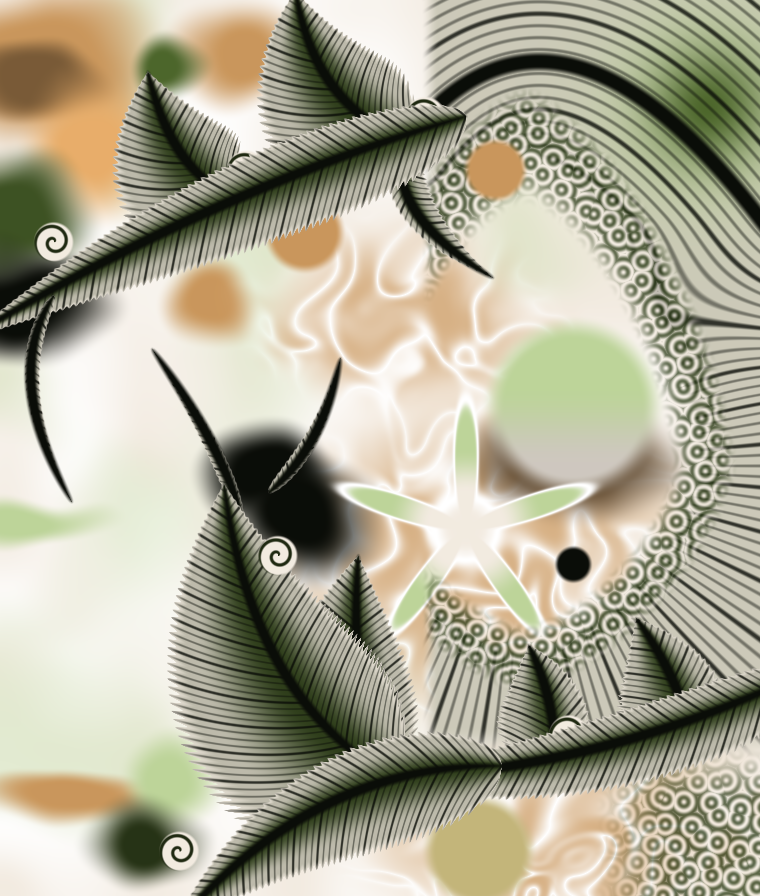
Reproduce this background procedurally as a Shadertoy shader.

```glsl
#define RIB_DENSITY 1.15
#define STEM_WIDTH 1.2
#define CREAM vec3(0.95, 0.92, 0.88)
#define SILVER vec3(0.74, 0.73, 0.67)
#define GREEN vec3(0.3, 0.4, 0.17)
#define INK vec3(0.04, 0.05, 0.03)
#define TAN vec3(0.79, 0.59, 0.36)
#define MINT vec3(0.74, 0.83, 0.6)

vec3 col;
vec2 p, q; // plain and warped position, 100 units high

vec2 hash2(vec2 s) {
    vec3 h = fract(s.xyx * vec3(0.1031, 0.103, 0.0973));
    h += dot(h, h.yzx + 33.33);
    return fract((h.xx + h.yz) * h.zy);
}

float noise(vec2 s) {
    vec2 i = floor(s), f = fract(s), u = f * f * (3.0 - 2.0 * f), e = vec2(1, 0);
    return mix(mix(hash2(i).x, hash2(i + e).x, u.x),
               mix(hash2(i + e.yx).x, hash2(i + e.xx).x, u.x), u.y);
}

float cells(vec2 s) {
    float d = 2.0;
    for (int k = 0; k < 9; k++) {
        vec2 g = floor(s) + vec2(k % 3 - 1, k / 3 - 1);
        d = min(d, length(g + hash2(g) - s));
    }
    return d;
}

// Parameter and signed distance (left is positive) of a quadratic curve
vec2 nearest(vec2 a, vec2 b, vec2 c) {
    vec2 v = 2.0 * (b - a), k = a - b - b + c, r, g;
    float t = 0.0, best = 1e9;
    for (int i = 0; i < 9; i++) {
        float s = float(i) / 8.0;
        r = a + s * (v + s * k) - p;
        if (dot(r, r) < best) { best = dot(r, r); t = s; }
    }
    for (int i = 0; i < 4; i++) {
        r = a + t * (v + t * k) - p;
        g = v + 2.0 * t * k;
        float gg = dot(g, g);
        t = clamp(t - dot(r, g) / max(gg + 2.0 * dot(r, k), 0.3 * gg), 0.0, 1.0);
    }
    r = a + t * (v + t * k) - p;
    g = v + 2.0 * t * k;
    return vec2(t, length(r) * (g.x * r.y > g.y * r.x ? -1.0 : 1.0));
}

void haze(vec4 e, vec3 tint) {
    col = mix(col, tint, 1.0 - smoothstep(0.5, 1.5, length((q - e.xy) / e.zw)));
}

void disc(vec3 c, vec3 tint) {
    col = mix(col, tint, 1.0 - smoothstep(0.8, 1.1, length(p - c.xy) / c.z));
}

float ribs(float s) {
    vec2 w = abs(fract(vec2(s, s / 4.0)) - 0.5);
    return max(0.45 * smoothstep(0.26, 0.48, w.x), 0.8 * smoothstep(0.42, 0.49, w.y));
}

// Ribbed leaf along a dark stem: root and bend, tip and width
void leaf(vec4 base, vec3 tip) {
    vec2 n = nearest(base.xy, base.zw, tip.xy);
    float d = abs(n.y), px = 100.0 / iResolution.y;
    float s = (n.x * length(tip.xy - base.xy) - 0.75 * d) * RIB_DENSITY;
    float w = tip.z * (n.y > 0.0 ? 2.6 : 1.7) * sqrt(n.x) * (1.0 - n.x);
    w *= 1.0 + 0.05 * cos(6.2832 * s);
    float h = d / max(w, 0.01);
    vec3 body = mix(GREEN * 0.6, SILVER, smoothstep(0.05, 0.75, h));
    body = mix(body, INK, ribs(s));
    body = mix(body, CREAM, 0.6 * smoothstep(0.85, 1.0, h));
    col = mix(col, body, 1.0 - smoothstep(-px, px, d - w));
    float stem = STEM_WIDTH * sqrt(n.x * (1.0 - n.x));
    col = mix(col, INK, 1.0 - smoothstep(stem - 0.3, stem + 0.3, d));
}

void curl(vec2 o) {
    o = p - o;
    float r = length(o) / 2.2;
    float wind = abs(fract(r * 1.6 - atan(o.y, o.x) / 6.2832) - 0.5);
    vec3 shell = mix(CREAM, GREEN * 0.4, smoothstep(0.28, 0.45, wind));
    col = mix(col, shell, 1.0 - smoothstep(0.9, 1.05, r));
}

void fan(vec4 base, vec3 tip) {
    leaf(base, tip);
    curl(base.xy + vec2(1.5, 3));
}

// Soft light, pockets and star of the hollow
void backdrop() {
    col = mix(CREAM, vec3(1), noise(q * 0.12));
    col = mix(col, MINT, 0.4 * smoothstep(0.5, 0.9, noise(q * 0.07)));
    haze(vec4(5, 93, 11, 7), TAN);
    haze(vec4(4, 91, 6, 3), TAN * 0.6);
    haze(vec4(10, 84, 6, 6), TAN * 1.15);
    haze(vec4(27, 94, 6, 5), TAN);
    haze(vec4(19, 92, 3, 3), GREEN);
    haze(vec4(1, 76, 7, 6), GREEN * 0.8);
    haze(vec4(2, 66, 9, 5), INK);
    haze(vec4(24, 66, 4, 4), TAN);
    haze(vec4(2, 42, 8, 2), MINT);
    haze(vec4(8, 11, 8, 2), TAN);
    haze(vec4(19, 13, 4, 4), MINT);
    haze(vec4(16, 6, 5, 4), GREEN * 0.5);
    float vein = 1.0 - abs(2.0 * noise(q * 0.24 + 2.0 * noise(q * 0.2)) - 1.0);
    vec3 web = mix(TAN, vec3(1), 0.25 + 0.75 * vein * vein);
    haze(vec4(54, 38, 19, 14), web);
    haze(vec4(45, 64, 14, 8), web);
    haze(vec4(66, 6, 20, 10), web);
    haze(vec4(63, 48, 10, 5), TAN * 0.45);
    disc(vec3(64, 54.5, 9.5), mix(CREAM * 0.85, MINT, smoothstep(48.0, 57.0, p.y)));
    haze(vec4(30, 47, 6, 4), INK);
    haze(vec4(34, 42, 6, 6), INK);
    vec2 s = p - vec2(52, 41);
    float lobe = 0.5 + 0.5 * sin(5.0 * atan(s.y, s.x));
    float r = length(s), edge = r - 3.5 - 11.0 * pow(lobe, 5.0);
    col = mix(col, mix(CREAM, MINT, smoothstep(4.0, 9.0, r)), 1.0 - smoothstep(-1.0, 0.4, edge));
    col = mix(col, vec3(1), exp(-edge * edge));
    disc(vec3(64, 37, 2), INK);
}

// Great plume: parallel ribs above, radial ribs at the right, crumbs on its rim
void plume() {
    vec2 n = nearest(vec2(45, 84), vec2(65, 110), vec2(94, 62)), o = p - vec2(58.6, 48);
    vec2 f = pow(abs(o) / vec2(19.5, o.y > 0.0 ? 35 : 21), vec2(1.5));
    float ring = f.x + f.y;
    float s = mix(22.0 - 22.0 * atan(o.y, o.x), -0.75 * n.y, smoothstep(52.0, 76.0, p.y));
    float glow = exp(-dot(p - vec2(79, 88), p - vec2(79, 88)) / 120.0);
    vec3 body = mix(SILVER * 1.08, mix(MINT, GREEN, glow * glow), glow);
    body = mix(body, INK, max(ribs(s), 1.0 - smoothstep(0.5, 1.3, abs(n.y))));
    float extent = smoothstep(47.0, 49.0, p.x) * smoothstep(15.0, 19.0, p.y);
    col = mix(col, body, extent * smoothstep(0.98, 1.06, ring));
    vec3 crumb = mix(GREEN * 0.6, CREAM, 0.5 + 0.5 * cos(cells(p * 0.42) * 15.0));
    float rim = extent * (1.0 - smoothstep(0.1, 0.3, abs(ring - 1.05)));
    float corner = smoothstep(66.0, 76.0, p.x) * (1.0 - smoothstep(10.0, 17.0, p.y));
    col = mix(col, crumb, 0.75 * max(rim, corner));
}

void mainImage(out vec4 fragColor, in vec2 fragCoord) {
    p = 100.0 * fragCoord / iResolution.y;
    q = p + 2.4 * (vec2(noise(p * 0.16), noise(p.yx * 0.16)) - 0.5);
    backdrop();
    plume();
    disc(vec3(55.3, 81, 3.4), TAN);
    disc(vec3(34, 74, 4.3), TAN);
    disc(vec3(53.5, 5, 6), mix(MINT, TAN, 0.5));
    // Upper branch
    leaf(vec4(45, 84, 43, 76), vec3(55, 69, 2.5));
    fan(vec4(26, 78, 19, 81), vec3(16.5, 92, 9));
    fan(vec4(46, 84, 35, 88), vec3(33, 101, 10));
    leaf(vec4(52, 87, 24, 79), vec3(-4, 62, 6));
    curl(vec2(6, 73));
    // Loose dark leaves
    leaf(vec4(6, 67, 0, 58), vec3(8, 44, 1));
    leaf(vec4(27, 42, 25, 50), vec3(17, 61, 1));
    leaf(vec4(30, 45, 36, 50), vec3(38, 60, 1));
    // Lower branch
    fan(vec4(77, 18, 76, 24), vec3(71, 31, 7));
    fan(vec4(62, 15, 62, 22), vec3(59, 28, 6));
    fan(vec4(42, 13, 39, 24), vec3(40, 38, 9));
    haze(vec4(39, 21, 4, 7), mix(col, INK, 0.7));
    leaf(vec4(44, 13, 28, 22), vec3(25, 46, 14));
    leaf(vec4(92, 26, 66, 13), vec3(38, 13, 5));
    leaf(vec4(56, 14.5, 35, 15), vec3(19, -4, 7));
    curl(vec2(31, 38));
    curl(vec2(20, 5));
    fragColor = vec4(col, 1);
}
```
